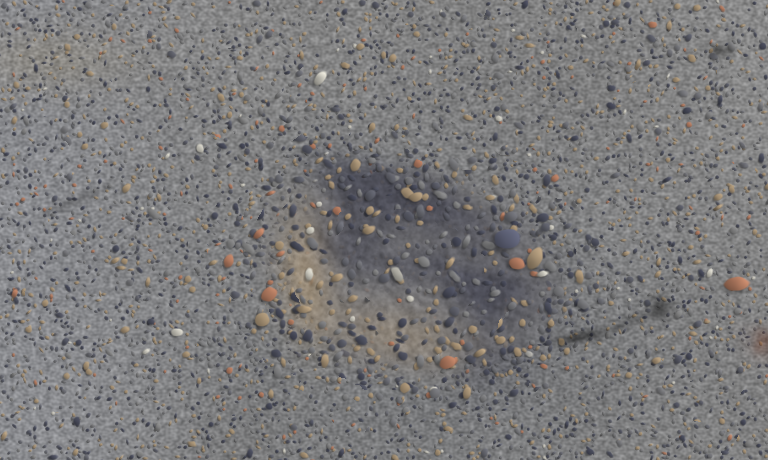
Write a WebGL 2 fragment shader that draws this texture.

```glsl
#version 300 es
precision highp float;
uniform vec2 u_resolution;
out vec4 fragColor;

const vec2 LIGHT = vec2(.75, .66);
const vec3 ASPHALT = vec3(.515);
const vec3 SLATE = vec3(.27, .28, .34);
const vec3 SAND = vec3(.64, .56, .45);
const vec3 RUST = vec3(.68, .47, .37);
const vec3 CHALK = vec3(.78, .77, .73);

vec3 hash3(vec2 p) {
  vec3 q = fract(vec3(p.xyx) * vec3(.1031, .1030, .0973));
  q += dot(q, q.yxz + 33.33);
  return fract((q.xxy + q.yzz) * q.zyx);
}

float slope(vec2 cell, vec2 offset) {
  float a = 6.2832 * hash3(cell).x;
  return dot(vec2(cos(a), sin(a)), offset);
}

float gradientNoise(vec2 p) {
  vec2 i = floor(p), f = p - i, e = vec2(1, 0);
  vec2 u = f * f * (3. - 2. * f);
  float low = mix(slope(i, f), slope(i + e, f - e), u.x);
  float high = mix(slope(i + e.yx, f - e.yx), slope(i + 1., f - 1.), u.x);
  return mix(low, high, u.y);
}

float fbm(vec2 p) {
  float sum = 0., gain = 1.;
  for (int i = 0; i < 4; i++) {
    sum += gain * gradientNoise(p);
    p = mat2(1.6, 1.2, -1.2, 1.6) * p + 7.3;
    gain *= .55;
  }
  return sum;
}

vec2 turn(vec2 p, float a) {
  return vec2(cos(a) * p.x + sin(a) * p.y, cos(a) * p.y - sin(a) * p.x);
}

// Soft ellipse: centre in xy, radii in zw
float spot(vec2 p, vec4 shape, float angle) {
  vec2 q = turn(p - shape.xy, angle) / shape.zw;
  return exp(-dot(q, q));
}

// Lit stone with a soft shadow
vec3 stone(vec3 ground, vec2 p, vec4 shape, float angle, vec3 tint, float px) {
  vec2 d = p - shape.xy;
  float size = min(shape.z, shape.w);
  d += .25 * size * gradientNoise(p / size * .8);
  float edge = (length(turn(d, angle) / shape.zw) - 1.) * size;
  float shadow = length(turn(d + LIGHT * size * .5, angle) / shape.zw) - 1.;
  ground *= 1. - .3 * smoothstep(.4, -.4, shadow);
  vec3 lit = tint * (.94 + .18 * dot(d, LIGHT) / size);
  return mix(ground, lit, smoothstep(px, -px, edge));
}

vec3 stoneTint(float pick, float warmth) {
  vec3 cool = mix(SLATE, ASPHALT, smoothstep(0., .75, pick));
  vec3 warm = mix(SAND, RUST, step(.94, pick));
  return mix(cool, mix(warm, CHALK, step(.985, pick)), step(1. - warmth, pick));
}

// Scattered stones, at most one per grid cell
vec3 gravel(vec3 ground, vec2 p, float freq, float seed, float amount, float px) {
  vec2 cell = floor(p * freq);
  for (int k = 0; k < 9; k++) {
    vec2 id = cell + vec2(k % 3 - 1, k / 3 - 1);
    vec3 h = hash3(id + seed), g = hash3(id + seed + 91.7);
    if (h.z > amount) continue;
    vec4 shape = vec4(id + .15 + .7 * h.xy, .2 + .28 * g.x, .17 + .15 * g.y) / freq;
    ground = stone(ground, p, shape, 3.14 * h.x, stoneTint(g.z, .29), px);
  }
  return ground;
}

void main() {
  float px = 1. / u_resolution.y;
  vec2 p = gl_FragCoord.xy * px;
  // Ragged pothole outline
  vec2 s = p + .035 * vec2(fbm(p * 7.), fbm(p * 7. + 31.));
  float reach = length(turn(s - vec2(.89, .41), -.2) / vec2(.32, .225));
  float hole = smoothstep(1.2, .75, reach), rim = smoothstep(1.5, .95, reach);
  // Worn asphalt with broad tonal drift
  vec3 col = ASPHALT + .03 * fbm(p * 3.);
  col += vec3(.025, .03, .045) * smoothstep(.6, 0., p.x);
  col += .025 * smoothstep(1.2, 1.65, p.x) * smoothstep(.2, .8, p.y);
  col -= vec3(.05, .045, .035) * spot(p, vec4(.93, .3, .5, .38), 0.);
  col += vec3(.03, .015, -.02) * spot(p, vec4(.1, .87, .18, .07), 0.);
  col += .13 * gradientNoise(p * vec2(130, 160)) + .1 * gradientNoise(p * vec2(62, 75));
  // Aggregate in the surface
  float worn = .1 * fbm(p * 5.);
  col = gravel(col, p, 85., 11., .34 + worn, px);
  col = gravel(col, p, 45., 57., .11 + worn, px);
  // Lumpy soil and its sunlit slopes
  float relief = fbm(p * 22.) - fbm((p + LIGHT * .01) * 22.);
  vec3 soil = vec3(.46, .455, .46) + .14 * relief + .07 * gradientNoise(p * 90.);
  col = mix(col, soil, .85 * hole);
  float sunlit = spot(p, vec4(.665, .4, .055, .13), .1);
  sunlit += .6 * spot(p, vec4(.86, .27, .15, .06), -.2);
  col += vec3(.15, .1, .02) * min(sunlit, 1.);
  // Shaded hollows
  float shade = spot(s, vec4(.82, .6, .14, .05), -.25);
  shade += .8 * spot(s, vec4(.77, .5, .07, .09), .3);
  shade += .8 * spot(s, vec4(.98, .52, .16, .055), -.25);
  shade += .9 * spot(s, vec4(.97, .4, .16, .05), -.2);
  shade += .7 * spot(s, vec4(1.08, .34, .08, .09), 0.);
  shade += .5 * spot(s, vec4(1.08, .2, .08, .05), .4);
  col *= 1. - vec3(.31, .3, .23) * min(shade, 1.1);
  // Loose stones, densest along the broken rim
  float ring = rim * smoothstep(.3, .95, reach);
  col = gravel(col, p, 48., 23., .3 * rim + .25 * ring, px);
  col = gravel(col, p, 29., 71., .16 * rim + .22 * ring, px);
  // Cracks and dark pits
  float dents = spot(p, vec4(1.255, .265, .045, .012), .15);
  dents += .5 * spot(s, vec4(1.34, .29, .08, .012), .35);
  dents += spot(p, vec4(1.435, .33, .022, .024), .4);
  dents += .5 * spot(p, vec4(.16, .562, .085, .009), .4);
  dents += .9 * spot(p, vec4(1.565, .89, .022, .012), 0.);
  float rusty = spot(s, vec4(1.65, .26, .03, .035), 0.);
  col *= 1. - .42 * min(dents + .6 * rusty, 1.);
  col += vec3(.1, .02, -.01) * rusty;
  // Prominent stones
  col = stone(col, p, vec4(1.102, .48, .029, .022), .1, SLATE * 1.35, px);
  col = stone(col, p, vec4(1.163, .438, .024, .015), 1.1, SAND, px);
  col = stone(col, p, vec4(1.124, .427, .018, .012), -.2, RUST, px);
  col = stone(col, p, vec4(.863, .404, .018, .01), -1., CHALK * .85, px);
  col = stone(col, p, vec4(.57, .305, .016, .015), .3, SAND, px);
  col = stone(col, p, vec4(.585, .36, .018, .014), .8, RUST, px);
  col = stone(col, p, vec4(1.602, .383, .027, .015), .1, RUST, px);
  col = stone(col, p, vec4(.974, .213, .018, .013), .3, RUST, px);
  col = stone(col, p, vec4(.696, .83, .018, .01), .9, CHALK, px);
  col = stone(col, p, vec4(.385, .278, .013, .009), 0., CHALK, px);
  fragColor = vec4(clamp(col, 0., 1.), 1);
}
```
